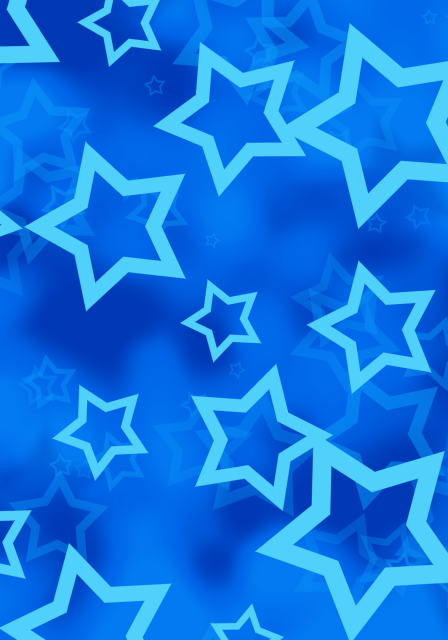
A WebGL 2 fragment shader for this background:

```glsl
#version 300 es
precision highp float;
// Outlined five-pointed stars scattered over a cloudy blue backdrop.
// Layers, back to front: value-noise clouds, blurred dark stars,
// translucent outlines, then crisp bright outlines on a golden spread.

uniform vec2 u_resolution;
out vec4 fragColor;

const float TAU = 6.2831853;
const float HOLE = 0.66;        // hole size relative to the star
const float EDGE_SLOPE = 2.04;  // gradient of starGauge

const vec3 DEEP_BLUE = vec3(0.00, 0.22, 0.71);
const vec3 MID_BLUE = vec3(0.00, 0.40, 0.91);
const vec3 LIGHT_BLUE = vec3(0.01, 0.48, 0.945);
const vec3 FAINT_BLUE = vec3(0.04, 0.60, 0.98);
const vec3 BRIGHT_CYAN = vec3(0.31, 0.82, 0.99);

vec3 hash3(vec2 p) {
    vec3 q = fract(p.xyx * vec3(0.1031, 0.1030, 0.0973));
    q += dot(q, q.yxz + 33.33);
    return fract((q.xxy + q.yzz) * q.zyx);
}

float valueNoise(vec2 p) {
    vec2 cell = floor(p), f = fract(p);
    f = f * f * f * (f * (f * 6.0 - 15.0) + 10.0);
    float low = mix(hash3(cell).x, hash3(cell + vec2(1, 0)).x, f.x);
    float high = mix(hash3(cell + vec2(0, 1)).x, hash3(cell + vec2(1, 1)).x, f.x);
    return mix(low, high, f.y);
}

// Two rotated octaves of soft noise, turned into blue tones.
vec3 cloudColor(vec2 p) {
    mat2 turn = mat2(0.8, 0.6, -0.6, 0.8);
    float n = 0.64 * valueNoise(turn * p * 4.2 + 17.0)
            + 0.36 * valueNoise(turn * turn * p * 8.0 + 41.0);
    vec3 color = mix(DEEP_BLUE, MID_BLUE, smoothstep(0.22, 0.50, n));
    return mix(color, LIGHT_BLUE, smoothstep(0.46, 0.70, n));
}

// Scale of the star through p: 1 on the outline of a star of radius 1.
float starGauge(vec2 p, float angle) {
    float sector = TAU / 5.0;
    float a = mod(atan(p.y, p.x) - angle, sector);
    a = 0.5 * sector - abs(a - 0.5 * sector);
    return length(p) * (cos(a) + 1.776 * sin(a));
}

// Coverage of a star with a star-shaped hole; blur is in canvas widths.
float starOutline(vec2 p, float radius, float angle, float hole, float blur) {
    float g = starGauge(p / radius, angle);
    float w = EDGE_SLOPE * blur / radius;
    float body = 1.0 - smoothstep(1.0 - w, 1.0 + w, g);
    return hole > 0.0 ? body * smoothstep(hole - w, hole + w, g) : body;
}

// Maps the unit square to the canvas plus a margin.
vec2 spread(vec2 unit, float aspect) {
    return mix(vec2(-0.1), vec2(1.1, aspect + 0.1), unit);
}

void main() {
    vec2 p = gl_FragCoord.xy / u_resolution.x;
    float aspect = u_resolution.y / u_resolution.x;
    float pixel = 0.75 / u_resolution.x;
    vec3 color = cloudColor(p);

    // Out-of-focus dark stars
    for (int i = 0; i < 6; i++) {
        vec3 h = hash3(vec2(float(i), 71.0));
        float radius = mix(0.13, 0.20, h.z);
        float cover = starOutline(p - spread(h.xy, aspect), radius, h.z * TAU, 0.0, 0.025);
        color = mix(color, DEEP_BLUE, 0.35 * cover);
    }

    // Translucent outlines, mostly small
    for (int i = 0; i < 46; i++) {
        vec3 h = hash3(vec2(float(i), 23.0));
        vec3 k = hash3(vec2(float(i), 57.0));
        float radius = mix(0.018, 0.17, pow(k.x, 1.4));
        float cover = starOutline(p - spread(h.xy, aspect), radius, h.z * TAU, HOLE, pixel);
        color = mix(color, FAINT_BLUE, cover * mix(0.22, 0.55, k.y));
    }

    // Bright outlines, evenly spread with mixed sizes
    float bright = 0.0;
    for (int i = 0; i < 14; i++) {
        float n = float(i);
        vec2 center = spread(fract(0.5 + n * vec2(0.7549, 0.5698)), aspect);
        float radius = mix(0.08, 0.26, fract(0.1 + n * 0.618));
        float angle = hash3(vec2(n, 5.0)).x * TAU;
        bright = max(bright, starOutline(p - center, radius, angle, HOLE, pixel));
    }
    fragColor = vec4(mix(color, BRIGHT_CYAN, bright), 1.0);
}
```
